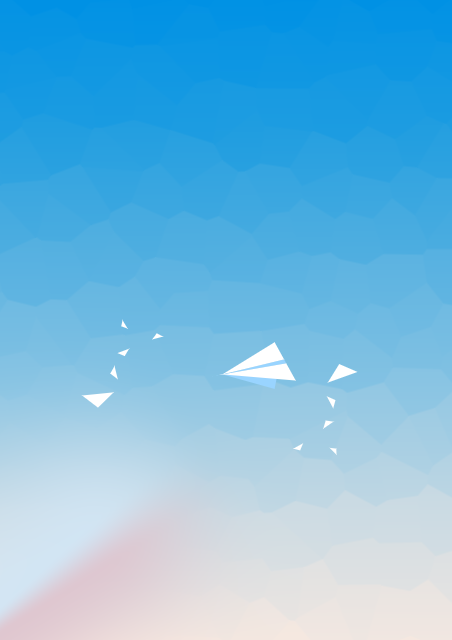
Write a Shadertoy shader that draws this background.

```glsl
// A paper plane and drifting paper shards over a faceted sky.
// The sky is a vertical colour ramp sampled per Voronoi cell; a soft diagonal
// ridge of pale blue over pink glows at the lower left.

#define CELLS 15.0                 // facets per canvas height
#define JITTER 0.85                // irregularity of the facets
#define FACET 0.55                 // flatness of each facet
#define TONE 0.018                 // random height shift per facet
#define NOSE vec2(0.3475, 0.4150)  // tip of the plane
#define RIDGE vec2(0.0, 0.03)      // where the glow ridge leaves the left edge
#define PALE_BLUE vec3(0.82, 0.90, 0.96)
#define PINK vec3(0.87, 0.77, 0.81)
#define FOLD_BLUE vec3(0.60, 0.83, 1.0)

vec2 hash2(vec2 cell) {
    vec2 k = vec2(dot(cell, vec2(127.1, 311.7)), dot(cell, vec2(269.5, 183.3)));
    return fract(sin(k) * 43758.5);
}

vec2 rotate(vec2 v, float angle) {
    float c = cos(angle), s = sin(angle);
    return vec2(c * v.x - s * v.y, s * v.x + c * v.y);
}

// Sky ramp, evenly spaced from the top down
vec3 skyColor(float height) {
    const vec3 stops[6] = vec3[6](
        vec3(0.00, 0.57, 0.895), vec3(0.12, 0.615, 0.88), vec3(0.33, 0.69, 0.88),
        vec3(0.54, 0.77, 0.89), vec3(0.79, 0.855, 0.89), vec3(0.96, 0.91, 0.88));
    float t = clamp(1.0 - height, 0.0, 1.0) * 5.0;
    int i = min(int(t), 4);
    return mix(stops[i], stops[i + 1], t - float(i));
}

// Height of the facet under p, blended across its nearest border
float facetHeight(vec2 p, float pixel) {
    vec2 q = p * CELLS, base = floor(q), near = vec2(0.0), next = vec2(0.0);
    float nearD = 1e3, nextD = 1e3;
    for (int j = -2; j <= 2; j++)
    for (int i = -2; i <= 2; i++) {
        vec2 cell = base + vec2(i, j);
        vec2 site = cell + 0.5 + JITTER * (hash2(cell) - 0.5);
        float d = dot(site - q, site - q);
        if (d < nearD) {
            nextD = nearD; next = near;
            nearD = d; near = site;
        } else if (d < nextD) {
            nextD = d; next = site;
        }
    }
    float border = (nextD - nearD) / (2.0 * length(next - near) + 1e-4);
    float inside = 0.5 + 0.5 * clamp(border / (pixel * CELLS), 0.0, 1.0);
    float nearH = near.y / CELLS + TONE * (hash2(floor(near)).x - 0.5);
    float nextH = next.y / CELLS + TONE * (hash2(floor(next)).x - 0.5);
    return mix(nextH, nearH, inside);
}

// Signed distance to the line a-b, negative on its right
float edge(vec2 p, vec2 a, vec2 b) {
    vec2 e = normalize(b - a);
    return dot(p - a, vec2(-e.y, e.x));
}

// Coverage of a triangle with clockwise corners
float triangle(vec2 p, vec2 a, vec2 b, vec2 c, float pixel) {
    float d = max(edge(p, a, b), max(edge(p, b, c), edge(p, c, a)));
    return clamp(0.5 - d / pixel, 0.0, 1.0);
}

// A curved trail of five shards, the first one large and the fourth astray
float shardTrail(vec2 p, float pixel) {
    const float turns[5] = float[5](0.10, -1.33, 0.36, 3.40, -1.03);
    float cover = 0.0;
    for (int i = 0; i < 5; i++) {
        float k = float(i);
        vec2 center = vec2(0.030, 0.043) * k - vec2(0.005, 0.0036) * k * k;
        center.x += i == 3 ? 0.047 : 0.0;
        float size = i == 0 ? 0.0495 : 0.0235 - 0.002 * k;
        vec2 q = rotate(p - center, -turns[i]) / size;
        cover = max(cover, triangle(q, vec2(-0.5, 0.14), vec2(0.5, 0.14),
                                    vec2(-0.04, -0.29), pixel / size));
    }
    return cover;
}

void mainImage(out vec4 fragColor, in vec2 fragCoord) {
    float pixel = 1.0 / iResolution.y;
    vec2 p = fragCoord * pixel;

    // Faceted sky, smooth inside the glow
    float haze = 1.0 - smoothstep(0.16, 0.40, length(p - vec2(0.10, 0.14)));
    float height = mix(p.y, facetHeight(p, pixel), FACET * (1.0 - 0.9 * haze));
    vec3 color = skyColor(height);

    // Glow: pale blue above the ridge, pink below, softer as it rises
    float along = dot(p - RIDGE, vec2(0.8, 0.6));
    float above = dot(p - RIDGE, vec2(-0.6, 0.8));
    float blur = 0.018 + 0.09 * max(along, 0.0);
    float side = smoothstep(-blur, blur, above);
    float reach = mix(0.13, 0.15, side);
    float glow = exp(-above * above / (reach * reach));
    glow *= 1.0 - smoothstep(0.18, 0.44, along);
    color = mix(color, mix(PINK, PALE_BLUE, side), 0.95 * glow);

    // Two trails, one turned about the plane
    float shards = shardTrail(p - vec2(0.1536, 0.3776), pixel);
    shards = max(shards, shardTrail(rotate(p - vec2(0.533, 0.417), -3.386), pixel));
    color = mix(color, vec3(1.0), shards);

    // Plane: keel and fold in blue, then both white wings
    vec2 q = p - NOSE, tip = vec2(0.0);
    vec2 foldTop = vec2(0.0964, 0.0234), foldLow = vec2(0.0997, 0.0173);
    float keel = triangle(q, tip, vec2(0.085, -0.005), vec2(0.0815, -0.0227), pixel);
    float fold = triangle(q, tip, foldTop, foldLow, pixel);
    float wings = max(triangle(q, tip, vec2(0.0816, 0.0503), foldTop, pixel),
                      triangle(q, tip, foldLow, vec2(0.1146, -0.0096), pixel));
    color = mix(color, FOLD_BLUE, max(keel, fold));
    color = mix(color, vec3(1.0), wings);
    fragColor = vec4(color, 1.0);
}
```
